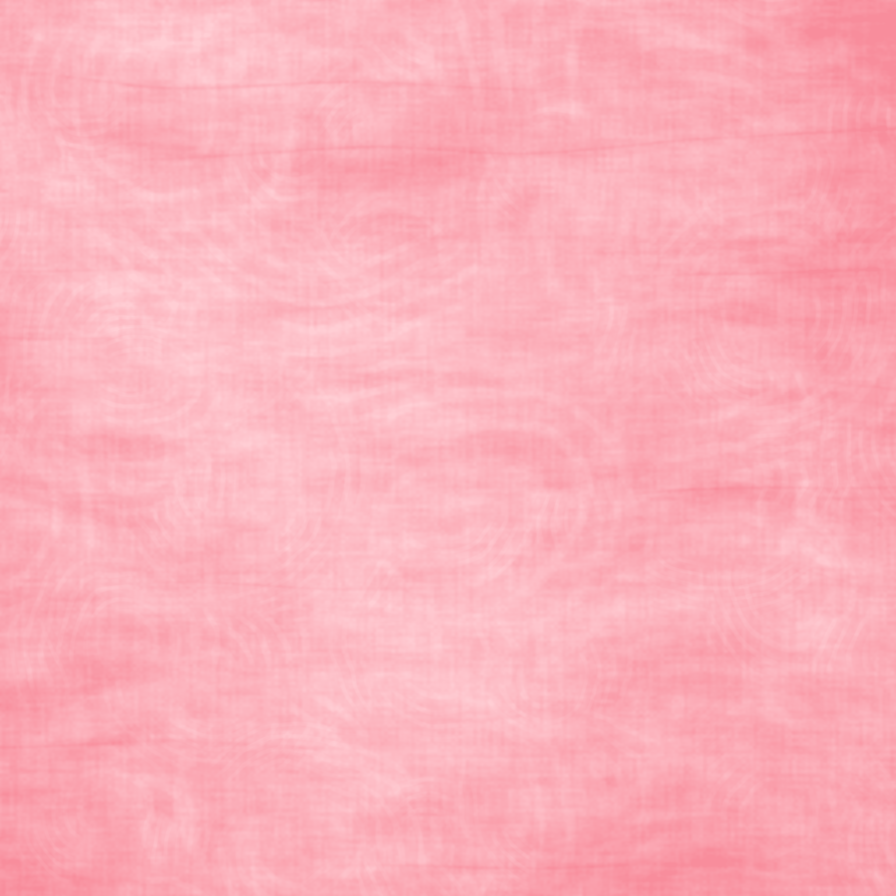
Give the GLSL for this texture, as a WebGL 2 fragment shader.

```glsl
#version 300 es
precision highp float;
// Worn pink linen paper: soft clouds and dry horizontal smudges under a fine
// weave, with faint brushed swirls, thin creases and deeper outer edges.
// One tone value is summed from noise layers and mapped onto a pink ramp.

#define DEEP_PINK vec3(0.975, 0.575, 0.630)
#define PALE_PINK vec3(0.998, 0.795, 0.822)
#define BASE_TONE 0.575
#define CLOUD_AMOUNT 0.85
#define MOTTLE_AMOUNT 0.55
#define SMUDGE_AMOUNT 0.16
#define SWIRL_AMOUNT 0.13
#define SWIRL_RINGS 10.0
#define WEAVE_AMOUNT 0.19
#define WEAVE_COUNT 230.0
#define CREASE_AMOUNT 0.20
#define EDGE_AMOUNT 0.40

uniform vec2 u_resolution;
out vec4 fragColor;

float hash(vec2 p) {
  return fract(sin(dot(p, vec2(127.1, 311.7))) * 43758.5453);
}

float noise(vec2 p) {
  vec2 cell = floor(p), f = fract(p);
  f = f * f * (3.0 - 2.0 * f);
  float low = mix(hash(cell), hash(cell + vec2(1, 0)), f.x);
  float high = mix(hash(cell + vec2(0, 1)), hash(cell + vec2(1, 1)), f.x);
  return mix(low, high, f.y);
}

float fbm(vec2 p) {
  float sum = 0.0, amplitude = 0.5;
  for (int octave = 0; octave < 5; octave++) {
    sum += amplitude * noise(p);
    p = mat2(1.92, 0.56, -0.56, 1.92) * p + 17.3;
    amplitude *= 0.5;
  }
  return sum / 0.97;
}

// Broken, slightly eccentric ring strokes around one random centre per cell.
float swirls(vec2 p, float seed) {
  float sum = 0.0;
  float wobble = 0.16 * noise(p * 2.5 + seed) + 0.03 * noise(p * 9.0);
  for (int j = -1; j <= 1; j++) {
    for (int i = -1; i <= 1; i++) {
      vec2 cell = floor(p) + vec2(i, j);
      vec2 id = cell + seed;
      vec2 center = cell + 0.2 + 0.6 * vec2(hash(id), hash(id + 5.7));
      vec2 d = p - center;
      float radius = mix(0.5, 1.1, hash(id + 9.1));
      float turn = 6.2832 * hash(id + 3.3);
      float r = length(d);
      float path = r + 0.25 * dot(d, vec2(cos(turn), sin(turn))) + wobble;
      float stroke = smoothstep(0.0, 1.0, sin(6.2832 * SWIRL_RINGS * path));
      float brush = smoothstep(0.4, 0.75, noise(d * 3.2 + id * 7.0));
      float reach = smoothstep(0.08, 0.2, r)
                  * (1.0 - smoothstep(0.65 * radius, radius, r));
      sum += stroke * brush * reach;
    }
  }
  return min(sum, 1.3);
}

// Long thin folds that fade in and out along their length.
float creases(vec2 uv) {
  float sum = 0.0;
  for (int i = 0; i < 8; i++) {
    float k = float(i);
    float height = (k + 0.2 + 0.6 * hash(vec2(k, 2.0))) / 8.0;
    float slope = 0.14 * (hash(vec2(k, 8.0)) - 0.6);
    float bend = 0.02 * (noise(vec2(uv.x * 5.0, k * 9.0)) - 0.5);
    float offset = uv.y - height - slope * (uv.x - 0.5) - bend;
    float line = exp(-pow(offset / 0.0022, 2.0));
    float shade = 0.3 * exp(-pow(offset / 0.009, 2.0));
    float span = smoothstep(0.45, 0.75, noise(vec2(uv.x * 3.5, k * 4.0 + 1.5)));
    sum += (line + shade) * span * (0.6 + 0.4 * noise(uv * 60.0));
  }
  return sum;
}

// Crossed fine threads plus grain, centred on zero.
float weave(vec2 uv) {
  float across = noise(vec2(uv.x * 28.0, uv.y * WEAVE_COUNT));
  float down = noise(vec2(uv.x * WEAVE_COUNT, uv.y * 28.0) + 41.0);
  float grain = noise(uv * WEAVE_COUNT * 1.1 + 13.0);
  return 0.8 * (across + down - 1.0) + 0.6 * (grain - 0.5);
}

void main() {
  vec2 uv = gl_FragCoord.xy / u_resolution;
  vec2 drift = 0.05 * vec2(noise(uv * 5.0), noise(uv * 5.0 + 31.0));

  // Broad light and dark areas
  float tone = BASE_TONE + CLOUD_AMOUNT * (fbm((uv + drift) * vec2(4.0, 6.0)) - 0.5);
  tone += 0.13 * exp(-14.0 * dot(uv - vec2(0.27, 0.82), uv - vec2(0.27, 0.82)));
  tone -= EDGE_AMOUNT * smoothstep(0.3, 0.9, length(uv - vec2(0.42, 0.55)));

  // Dry mottling and horizontal smudges
  tone += MOTTLE_AMOUNT * (fbm((uv + drift) * vec2(20.0, 42.0) + 7.0) - 0.5);
  tone -= SMUDGE_AMOUNT * smoothstep(0.54, 0.76, fbm((uv + drift) * vec2(6.0, 26.0) + 60.0));

  // Brushed swirls in two sizes, then folds and threads
  float strokes = swirls(uv * 2.7 + 0.3, 11.0) + 0.8 * swirls(uv * 5.3, 47.0);
  tone += SWIRL_AMOUNT * strokes * (0.6 + 0.8 * noise(uv * 24.0));
  tone -= CREASE_AMOUNT * creases(uv);
  tone += WEAVE_AMOUNT * weave(uv);

  fragColor = vec4(mix(DEEP_PINK, PALE_PINK, clamp(tone, -0.1, 1.05)), 1.0);
}
```
